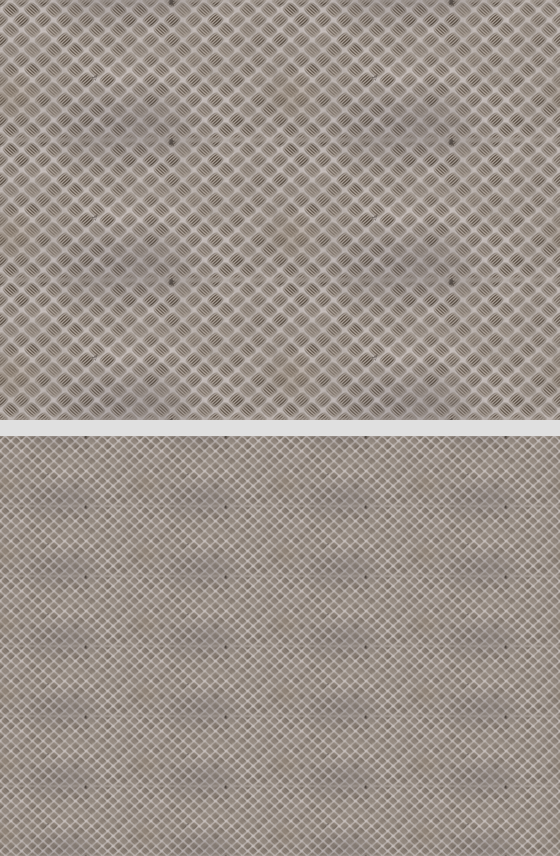
Top: one tile. Bottom: repeated 2 by 2.
This texture is drawn by a WebGL 1 fragment shader. Its source:

```glsl
precision highp float;
// Worn five-bar tread plate: a diagonal lattice of small ribbed pads whose bars
// alternate in direction, basket-weave style. The lattice sits in a 2 x 3 grid of
// sheets that share the same stains, chips and faint joints; all noise wraps.

uniform vec2 u_resolution;

const vec2 SHEETS = vec2(2.0, 3.0);        // sheets across and down
const vec2 PADS = vec2(13.0, 7.0);         // lattice cells per sheet, two pads each
const float BAR_PITCH = 0.165;             // spacing of bars, in pad units
const vec2 PAD_HALF = vec2(0.46, 0.39);    // half length and half stack height
const float TAU = 6.2831853;

const vec3 PLATE = vec3(0.660, 0.628, 0.605);
const vec3 PLATE_SHINE = vec3(0.755, 0.724, 0.712);
const vec3 BAR = vec3(0.636, 0.597, 0.562);
const vec3 GROOVE = vec3(0.365, 0.315, 0.270);
const vec3 CHIP = vec3(0.290, 0.260, 0.240);

float hash(vec2 p) {
  return fract(sin(dot(p, vec2(127.1, 311.7))) * 43758.5453);
}

// Value noise over the unit square that wraps after a whole number of cells.
float wrapNoise(vec2 uv, vec2 cells) {
  vec2 p = uv * cells;
  vec2 i = floor(p);
  vec2 f = fract(p);
  f = f * f * (3.0 - 2.0 * f);
  vec2 a = mod(i, cells);
  vec2 b = mod(i + 1.0, cells);
  return mix(mix(hash(a), hash(vec2(b.x, a.y)), f.x),
             mix(hash(vec2(a.x, b.y)), hash(b), f.x), f.y);
}

float roundedBox(vec2 p, vec2 halfSize, float radius) {
  vec2 d = abs(p) - halfSize + radius;
  return length(max(d, 0.0)) + min(max(d.x, d.y), 0.0) - radius;
}

// Soft elliptical mark, measured around the wrapping sheet.
float mark(vec2 uv, vec2 centre, vec2 radius, float core) {
  vec2 d = (fract(uv - centre + 0.5) - 0.5) / radius;
  return 1.0 - smoothstep(core, 1.0, length(d));
}

// Colour of the plate and its pads; relief scales the depth of the grooves.
vec3 treadPlate(vec2 grid, float relief, float shine, float pixel) {
  // Turn the lattice by 45 degrees so that every pad owns a unit square.
  vec2 q = vec2(grid.x + grid.y, grid.y - grid.x);
  vec2 id = floor(q + 0.5);
  vec2 local = q - id;
  float turned = mod(id.x + id.y, 2.0);
  vec2 centre = vec2(id.x - id.y, id.x + id.y) * 0.5;
  float wear = hash(mod(centre, PADS) + 3.7);

  // Bars run along x of the pad, which narrows towards its ends like a leaf.
  vec2 pad = mix(local, vec2(local.y, -local.x), turned);
  pad.y *= 1.0 + 0.8 * pad.x * pad.x;
  float wave = 0.5 + 0.5 * cos(TAU * (pad.y / BAR_PITCH + 0.08));
  float soft = max(0.085, pixel);
  float edge = roundedBox(pad, PAD_HALF, 0.16);
  float inside = 1.0 - smoothstep(-soft, soft, edge);
  float ends = 1.0 - smoothstep(0.20, 0.45, abs(pad.x));
  float depth = relief * mix(0.55, 1.08, wear) * mix(1.0, 0.86, turned);
  float groove = (1.0 - wave) * ends * depth;

  // Flat land, brightest along the ridges between the pads.
  float ridge = smoothstep(-0.02, 0.12, edge);
  vec3 land = mix(PLATE, PLATE_SHINE, clamp(ridge * 0.75 + shine * 0.5 - 0.1, 0.0, 1.0));
  vec3 ribs = mix(BAR, GROOVE, clamp(groove, 0.0, 1.0));
  ribs += 0.05 * wave * ends * depth;
  ribs *= 1.0 - 0.10 * smoothstep(0.10, -0.30, pad.y) * depth;
  return mix(land, ribs, inside);
}

void main() {
  vec2 uv = gl_FragCoord.xy / u_resolution;
  vec2 sheet = fract(uv * SHEETS);
  vec2 scale = SHEETS * PADS / u_resolution;

  // Broad stains, medium blotches and fine grain.
  float broad = wrapNoise(sheet, vec2(3.0, 2.0));
  float blotch = wrapNoise(sheet + 0.37, vec2(11.0, 6.0));
  float grain = wrapNoise(sheet, vec2(150.0, 75.0));

  // Pads fade along the joint between stacked sheets.
  float jointDistance = min(sheet.y, 1.0 - sheet.y);
  float joint = 1.0 - smoothstep(0.004, 0.028, jointDistance);
  float smear = joint * wrapNoise(sheet, vec2(34.0, 4.0));
  float relief = mix(0.82, 1.08, blotch) * (1.0 - 0.55 * joint);

  vec3 color = treadPlate(sheet * PADS, relief, blotch, 0.7 * (scale.x + scale.y));
  color = mix(color, PLATE, 0.55 * smear);

  // Uneven tone: cool shade low on the sheet, faint warm dirt at its side.
  color *= 0.975 + 0.035 * broad + 0.03 * blotch + 0.05 * (grain - 0.5);
  float shade = mark(sheet, vec2(0.45, 0.10), vec2(0.42, 0.42), 0.0);
  float dirt = mark(sheet, vec2(0.04, 0.32), vec2(0.13, 0.22), 0.0);
  color *= mix(vec3(1.0), vec3(0.93, 0.93, 0.945), shade);
  color *= mix(vec3(1.0), vec3(0.96, 0.945, 0.92), dirt);

  // A ragged chip on the joint and a small deep pit.
  float tear = wrapNoise(sheet, vec2(70.0, 36.0));
  vec2 ragged = sheet + vec2(0.020, 0.030) * (vec2(tear, grain) - 0.5);
  float chip = mark(ragged, vec2(0.612, 0.985), vec2(0.020, 0.028), 0.3);
  float pit = mark(ragged, vec2(0.342, 0.445), vec2(0.011, 0.020), 0.3);
  color = mix(color, CHIP, max(0.8 * chip, 0.5 * pit));

  gl_FragColor = vec4(color, 1.0);
}
```
